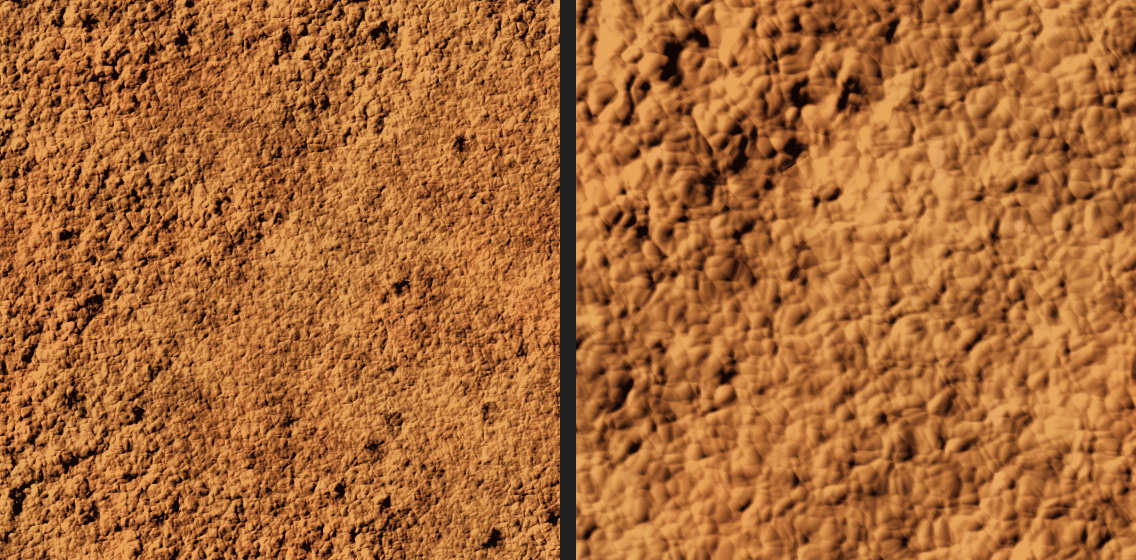
Left: the whole. Right: its middle third, enlarged.
Give the GLSL for this texture, as a Shadertoy shader.

```glsl
const vec2 TO_LIGHT = vec2(-0.86, 0.51);
const float LIGHT_TAN = 0.62;
const vec3 PIT_BLACK = vec3(0.07, 0.025, 0.015);
const vec3 DARK_EARTH = vec3(0.31, 0.15, 0.07);
const vec3 BROWN = vec3(0.50, 0.27, 0.13);
const vec3 RUST = vec3(0.65, 0.38, 0.18);
const vec3 OCHRE = vec3(0.78, 0.49, 0.25);
const vec3 SAND = vec3(0.90, 0.65, 0.36);

vec3 hash3(vec2 p) {
    vec3 q = fract(p.xyx * vec3(0.1031, 0.1030, 0.0973));
    q += dot(q, q.yxz + 33.33);
    return fract((q.xxy + q.yzz) * q.zyx);
}

float noise(vec2 p) {
    vec2 i = floor(p), f = fract(p);
    f = f * f * (3.0 - 2.0 * f);
    float low = mix(hash3(i).x, hash3(i + vec2(1, 0)).x, f.x);
    float high = mix(hash3(i + vec2(0, 1)).x, hash3(i + vec2(1, 1)).x, f.x);
    return mix(low, high, f.y);
}

float fbm(vec2 p) {
    float sum = 0.0, amp = 0.5;
    for (int i = 0; i < 4; i++) {
        sum += amp * noise(p);
        p = mat2(1.6, 1.2, -1.2, 1.6) * p + 7.3;
        amp *= 0.5;
    }
    return sum;
}

// Height of overlapping round grains, one per cell, kept with a given chance
float grains(vec2 p, float chance) {
    vec2 cell = floor(p);
    float top = 0.0;
    for (int y = -1; y <= 1; y++)
    for (int x = -1; x <= 1; x++) {
        vec2 id = cell + vec2(x, y);
        vec3 rnd = hash3(id + 11.0);
        float size = mix(0.45, 0.9, rnd.z);
        vec2 d = p - id - rnd.xy;
        float dome = size - dot(d, d) / size;
        top = max(top, dome * step(hash3(id + 57.0).y, chance));
    }
    return top;
}

// Loose crumbly zones surround a flatter middle
float roughness(vec2 p) {
    float edge = length(p - vec2(0.57, 0.42)) - 0.35;
    return smoothstep(0.25, 0.7, fbm(p * 5.0) + 0.5 * edge);
}

vec2 ragged(vec2 p) {
    return p + 0.006 * (vec2(noise(p * 70.0), noise(p * 70.0 + 31.0)) - 0.5);
}

float pits(vec2 p, float rough) {
    return grains(p * 30.0 + 4.0, 0.02 + 0.09 * rough);
}

float soilHeight(vec2 p, float rough) {
    vec2 q = ragged(p);
    float h = 0.03 * fbm(p * 9.0);
    h += mix(0.15, 0.6, rough) * grains(q * 36.0, 0.7) / 36.0;
    h += mix(0.4, 0.75, rough) * grains(q * 82.0, 0.9) / 82.0;
    h += 0.6 * grains(q * 148.0, 1.0) / 148.0;
    return h - 0.016 * pits(q, rough);
}

// Depth below the shadow line cast from the light side
float castShadow(vec2 p, float h, float rough) {
    float depth = 0.0;
    for (int i = 1; i <= 5; i++) {
        float d = 0.0034 * float(i);
        float blocker = soilHeight(p + TO_LIGHT * d, rough);
        depth = max(depth, blocker - h - d * LIGHT_TAN);
    }
    return depth;
}

float band(float a, float b, float x) {
    return clamp((x - a) / (b - a), 0.0, 1.0);
}

vec3 earthRamp(float t) {
    vec3 c = mix(PIT_BLACK, DARK_EARTH, band(0.04, 0.135, t));
    c = mix(c, BROWN, band(0.135, 0.285, t));
    c = mix(c, RUST, band(0.285, 0.50, t));
    c = mix(c, OCHRE, band(0.50, 0.74, t));
    return mix(c, SAND, band(0.74, 0.94, t));
}

void mainImage(out vec4 fragColor, in vec2 fragCoord) {
    vec2 p = fragCoord / iResolution.y;
    float rough = roughness(p);

    // Relief lighting
    float h = soilHeight(p, rough);
    vec2 offset = TO_LIGHT * 0.0015;
    float slope = (soilHeight(p - offset, rough) - soilHeight(p + offset, rough)) / 0.003;
    float shadow = castShadow(p, h, rough);

    // Tone: facing slopes, shade, pits and uneven tint of the grains
    float tone = 0.5 + 1.8 * slope - 360.0 * shadow;
    tone -= 1.3 * pits(ragged(p), rough);
    tone += 2.2 * (noise(p * 115.0) - 0.5) + 3.0 * (fbm(p * 14.0) - 0.47);
    vec3 color = earthRamp(1.0 / (1.0 + exp(-tone)));

    // Reddish and yellowish patches, a few pale crumbs
    color *= mix(vec3(1.03, 0.95, 0.92), vec3(0.98, 1.04, 1.05), fbm(p * 7.0 + 20.0));
    float pale = smoothstep(0.86, 0.96, noise(p * 60.0 + 9.0)) * smoothstep(0.0, 1.5, tone);
    color = mix(color, vec3(0.93, 0.70, 0.46), 0.4 * pale);
    fragColor = vec4(color, 1.0);
}
```
